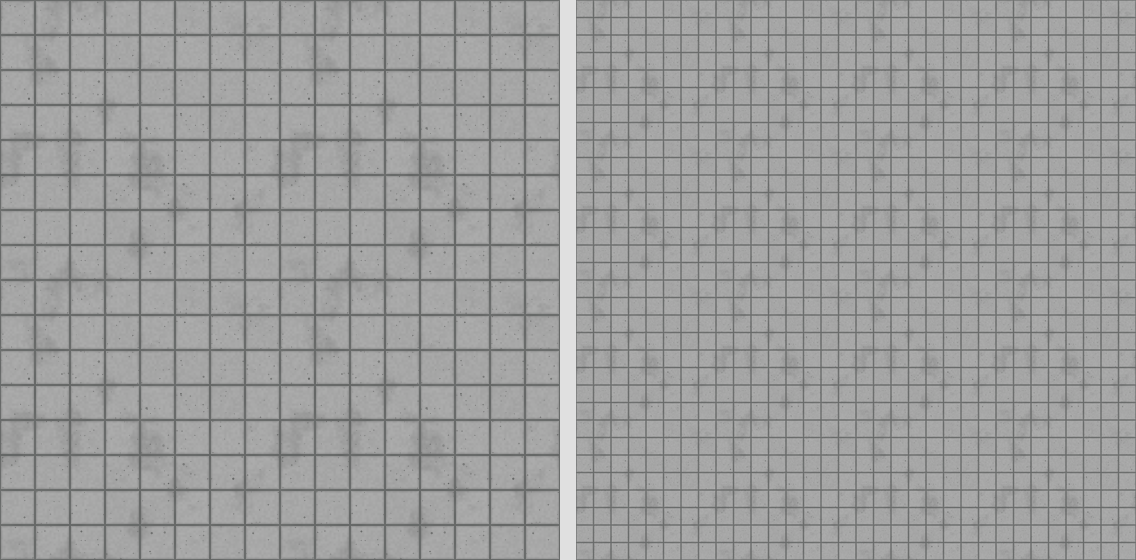
Left: one tile. Right: repeated 2 by 2.
A Shadertoy shader for this texture:

```glsl
// Square grey concrete tiles with thin dark grout, faint stains and small pits.

const float TILES = 16.0;         // tiles across and down the canvas
const float PANEL = 8.0;          // the wear repeats after this many tiles
const float GROUT_HALF = 0.031;   // half widths, in tiles
const float CORE_HALF = 0.011;
const float EDGE_FADE = 0.065;    // reach of the shade beside the grout
const float EDGE_SHADE = 0.055;
const float STAIN_DEPTH = 0.060;
const float GRAIN_DEPTH = 0.035;
const float TILE_TINT = 0.010;

const vec3 CONCRETE = vec3(0.655, 0.656, 0.655);
const vec3 GROUT = vec3(0.430, 0.438, 0.435);
const vec3 GROUT_CORE = vec3(0.380, 0.390, 0.385);
const vec3 PIT = vec3(0.340, 0.345, 0.340);

float hash(vec2 p, float seed) {
    vec3 q = fract(vec3(p.xyx + seed * 17.3) * vec3(0.1031, 0.1030, 0.0973));
    q += dot(q, q.yzx + 33.33);
    return fract((q.x + q.y) * q.z);
}

// Value noise over one panel; scale is the whole number of cells per tile.
float wrapNoise(vec2 p, float scale, float seed) {
    float period = PANEL * scale;
    vec2 cell = floor(p * scale);
    vec2 f = fract(p * scale);
    f = f * f * (3.0 - 2.0 * f);
    vec2 a = mod(cell, period);
    vec2 b = mod(cell + 1.0, period);
    return mix(mix(hash(a, seed), hash(vec2(b.x, a.y), seed), f.x),
               mix(hash(vec2(a.x, b.y), seed), hash(b, seed), f.x), f.y);
}

// Cloudy layers, from broad to fine.
float clouds(vec2 p, float seed) {
    float sum = 0.0;
    float weight = 0.5;
    float scale = 1.0;
    for (int i = 0; i < 5; i++) {
        sum += weight * wrapNoise(p, scale, seed + float(i));
        weight *= 0.58;
        scale *= 2.0;
    }
    return sum / 1.11;
}

// Coverage of the round pits scattered one per cell, in a share of the cells.
float pits(vec2 p, float scale, float share, float radius, float pixel, float seed) {
    vec2 cell = mod(floor(p * scale), PANEL * scale);
    vec2 centre = 0.3 + 0.4 * vec2(hash(cell, seed), hash(cell, seed + 1.0));
    float r = radius * mix(0.5, 1.0, hash(cell, seed + 2.0));
    float d = length(fract(p * scale) - centre) / scale;
    float present = step(hash(cell, seed + 3.0), share);
    float depth = mix(0.35, 1.0, hash(cell, seed + 4.0));
    return present * depth * clamp((r - d) / pixel + 0.5, 0.0, 1.0);
}

// Smooth coverage of a line of the given half width.
float lineCover(float d, float halfWidth, float pixel) {
    return clamp((halfWidth - d) / pixel + 0.5, 0.0, 1.0);
}

void mainImage(out vec4 fragColor, in vec2 fragCoord) {
    vec2 p = fragCoord / iResolution.xy * TILES;
    float pixel = TILES / min(iResolution.x, iResolution.y);
    vec2 panel = mod(p, PANEL);
    vec2 tile = floor(panel);

    // Distance to the nearest grout line, which lies on whole numbers
    vec2 toLine = 0.5 - abs(fract(p) - 0.5);
    float d = min(toLine.x, toLine.y);

    // Concrete with tint, grain and patchy stains
    float grain = wrapNoise(panel, 16.0, 31.0) - 0.5;
    float stain = smoothstep(0.53, 0.72, clouds(panel, 3.0));
    stain *= mix(0.5, 1.0, wrapNoise(panel, 8.0, 41.0));
    vec3 color = CONCRETE + TILE_TINT * (hash(tile, 11.0) - 0.5);
    color += GRAIN_DEPTH * grain - STAIN_DEPTH * stain;

    // Fine pores and a few larger pits
    float pit = 0.55 * pits(panel, 8.0, 0.11, 0.022, pixel, 51.0);
    pit = max(pit, 0.85 * pits(panel, 2.0, 0.13, 0.034, pixel, 61.0));
    color = mix(color, PIT, pit);

    // Soft shade at the tile edges, then the grout and its darker core
    color -= EDGE_SHADE * (1.0 - smoothstep(GROUT_HALF, GROUT_HALF + EDGE_FADE, d));
    vec3 joint = mix(GROUT, GROUT_CORE, lineCover(d, CORE_HALF, pixel));
    joint += 0.03 * (wrapNoise(panel, 4.0, 71.0) - 0.5);
    color = mix(color, joint, lineCover(d, GROUT_HALF, pixel));

    fragColor = vec4(color, 1.0);
}
```
